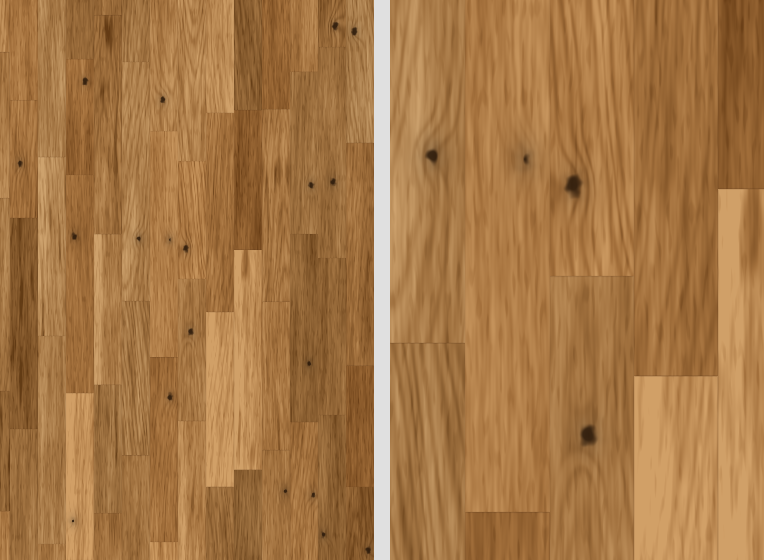
Left, the full canvas; right, a detail of the centre.
Reproduce this texture procedurally as a Shadertoy shader.

```glsl
// Oak strip floor: narrow upright strips cut into planks of uneven length.
// Each plank hashes its own tone, growth rings (a slanted slice through a cone),
// fibres, pores, sapwood edge, mineral streaks and an occasional knot.

const float STRIP_WIDTH = 0.0501;   // in canvas heights, about 13.3 across
const float STRIP_SHIFT = 0.66;     // the leftmost strip is cut by the border
const float PLANK_LENGTH = 0.31;    // mean length in canvas heights
const float JOINT_JITTER = 0.6;

const vec3 DARK_OAK  = vec3(0.48, 0.31, 0.14);
const vec3 MID_OAK   = vec3(0.635, 0.445, 0.245);
const vec3 LIGHT_OAK = vec3(0.78, 0.60, 0.39);
const vec3 KNOT      = vec3(0.17, 0.10, 0.04);
const vec3 SEAM      = vec3(0.36, 0.22, 0.10);

// Two random values in 0..1 for an integer lattice point
vec2 hash2(vec2 p) {
    uvec2 v = uvec2(ivec2(floor(p))) * 1664525u + 1013904223u;
    v.x += v.y * 1664525u;
    v.y += v.x * 1664525u;
    v ^= v >> 16u;
    v.x += v.y * 1664525u;
    v.y += v.x * 1664525u;
    v ^= v >> 16u;
    return vec2(v & 65535u) / 65535.0;
}

float cornerSlope(vec2 cell, vec2 offset) {
    float angle = 6.2832 * hash2(cell).x;
    return dot(vec2(cos(angle), sin(angle)), offset);
}

// Gradient noise, roughly -0.7..0.7
float noise(vec2 p) {
    vec2 i = floor(p), f = p - i;
    vec2 w = f * f * f * (f * (f * 6.0 - 15.0) + 10.0);
    vec2 e = vec2(1.0, 0.0);
    float low  = mix(cornerSlope(i, f), cornerSlope(i + e, f - e), w.x);
    float high = mix(cornerSlope(i + e.yx, f - e.yx), cornerSlope(i + 1.0, f - 1.0), w.x);
    return mix(low, high, w.y);
}

// Height of a joint, in mean plank lengths
float jointHeight(float strip, float index) {
    return index + JOINT_JITTER * (hash2(vec2(strip + 31.0, index + 57.0)).x - 0.5);
}

// Growth rings: q in strip widths; arches appear where the heart lies on the plank
float growthRings(vec2 q, float heart, float slope, float bulge, vec2 seed) {
    float warp = 0.38 * noise(vec2(q.x * 0.9, q.y * 0.18) + seed)
               + 0.05 * noise(vec2(q.x * 3.0, q.y * 0.7) + seed);
    float radius = length(vec2(q.x - heart, 0.13)) + slope * q.y + warp + bulge;
    float wave = 0.5 + 0.5 * sin(radius * 38.0 + 5.0 * noise(vec2(radius * 4.0, 0.5) + seed));
    return wave * wave;
}

float seamMask(float dist, float halfWidth, float pixel) {
    return 1.0 - smoothstep(halfWidth - 0.5 * pixel, halfWidth + pixel, dist);
}

vec3 oakRamp(float tone) {
    return tone < 0.5 ? mix(DARK_OAK, MID_OAK, tone * 2.0)
                      : mix(MID_OAK, LIGHT_OAK, tone * 2.0 - 1.0);
}

void mainImage(out vec4 fragColor, in vec2 fragCoord) {
    vec2 p = fragCoord / iResolution.y;
    float pixel = 1.0 / iResolution.y;

    // Strip, then the plank within it
    float across = p.x / STRIP_WIDTH + STRIP_SHIFT;
    float strip = floor(across);
    float u = across - strip - 0.5;
    float along = p.y / PLANK_LENGTH + 8.0 + hash2(vec2(strip, 91.0)).x;
    float index = floor(along + 0.5);
    if (along < jointHeight(strip, index)) index -= 1.0;
    float bottom = jointHeight(strip, index);
    float top = jointHeight(strip, index + 1.0);
    float middle = 0.5 * (bottom + top);
    vec2 q = vec2(u, (along - middle) * PLANK_LENGTH / STRIP_WIDTH);

    // Character of this plank
    vec2 id = vec2(strip, index);
    vec2 shade = hash2(id + 100.0);
    vec2 figure = hash2(id + 200.0);
    vec2 flaw = hash2(id + 300.0);
    vec2 spot = hash2(id + 400.0) - 0.5;
    vec2 seed = floor(hash2(id + 500.0) * 80.0) + 100.0;

    // Knot, which also pushes the rings aside
    float hasKnot = step(flaw.x, 0.38);
    vec2 knotCentre = vec2(0.7, (top - bottom) * 0.75 * PLANK_LENGTH / STRIP_WIDTH) * spot;
    vec2 toKnot = (q - knotCentre) * vec2(1.0, 0.75);
    float knotDist = length(toKnot) + 0.05 * noise(q * 9.0 + seed);
    float bulge = hasKnot * 0.22 * exp(-14.0 * dot(toKnot, toKnot));

    // Grain, from broad clouds and long streaks down to fibres and pores
    float slope = mix(0.02, 0.14, shade.y) * (flaw.y < 0.5 ? -1.0 : 1.0);
    float rings = growthRings(q, (figure.x - 0.5) * 2.2, slope, bulge, seed);
    float fibre = noise(vec2(q.x * 13.0, q.y * 0.8) + seed)
                + 0.9 * noise(vec2(q.x * 25.0, q.y * 2.0) + seed);
    float pores = smoothstep(0.12, 0.45, noise(vec2(q.x * 19.0, q.y * 2.8) + seed + 40.0));
    float streak = noise(vec2(q.x * 4.5, q.y * 0.16) + seed + 10.0);
    float cloud = noise(vec2(q.x * 1.6, q.y * 0.35) + seed + 20.0);

    float tone = 0.53 + 0.46 * (shade.x + figure.y - 1.0);
    tone += mix(0.06, 0.32, shade.y * shade.y) * (0.4 - rings);
    tone += 0.25 * fibre + 0.25 * streak + 0.28 * cloud - 0.16 * pores;

    // Pale sapwood along one edge, dark mineral streaks on a few planks
    float side = flaw.y < 0.5 ? u : -u;
    float sapwood = smoothstep(0.12, 0.24, side + 0.12 * noise(vec2(1.0, q.y * 0.3) + seed));
    tone += 0.28 * sapwood * step(0.78, figure.y);
    float mineral = smoothstep(0.18, 0.5, noise(vec2(q.x * 5.0, q.y * 0.45) + seed + 60.0));
    tone -= 0.5 * mineral * step(0.8, flaw.x);

    vec3 color = oakRamp(clamp(tone, -0.3, 1.1));
    color *= 1.0 + (figure.x - 0.5) * vec3(0.03, -0.02, -0.09);

    // Knot core and its brown halo
    float knotSize = mix(0.04, 0.1, fract(flaw.x * 7.0));
    float core = 1.0 - smoothstep(knotSize * 0.5, knotSize * 1.4, knotDist);
    color *= 1.0 - hasKnot * 0.32 * exp(-9.0 * max(knotDist, 0.0));
    color = mix(color, KNOT, 0.85 * hasKnot * core);

    // Faint seams between strips and at plank ends, uneven from plank to plank
    float sideSeam = seamMask((0.5 - abs(u)) * STRIP_WIDTH, 0.0003, pixel);
    float endSeam = seamMask(min(along - bottom, top - along) * PLANK_LENGTH, 0.0003, pixel);
    float depth = mix(0.08, 0.28, flaw.y);
    color = mix(color, SEAM, depth * max(0.75 * sideSeam, endSeam));

    fragColor = vec4(color, 1.0);
}
```
